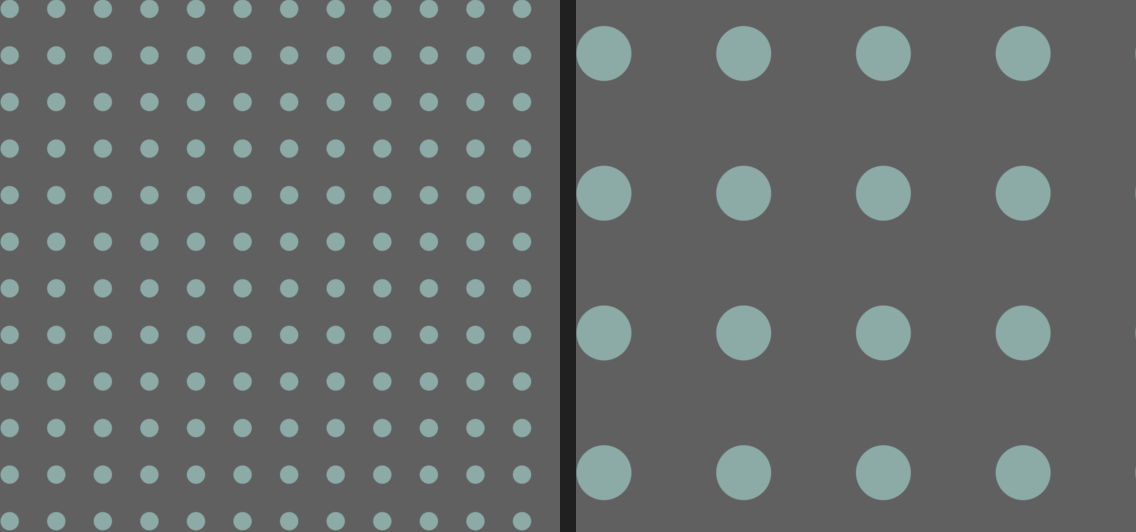
Left, the full canvas; right, a detail of the centre.
This pattern is drawn by a WebGL 2 fragment shader. Its source:

```glsl
#version 300 es
precision highp float;

uniform vec2 u_resolution;
out vec4 fragColor;

// Signed distance to the nearest dot of a 12 by 12 grid
float dotGrid(vec2 p, vec2 firstCenter, float pitch, float radius) {
    vec2 cell = clamp(round((p - firstCenter) / pitch), 0.0, 11.0);
    return length(p - firstCenter - cell * pitch) - radius;
}

void main() {
    // Canvas height is one unit
    vec2 p = gl_FragCoord.xy / u_resolution.y;
    float pixel = 1.0 / u_resolution.y;

    vec3 charcoal = vec3(0.378, 0.378, 0.378);
    vec3 sage = vec3(0.55, 0.67, 0.65);

    // Soft-edged dots over the flat ground
    float d = dotGrid(p, vec2(0.0182, 0.0203), 0.08755, 0.0172);
    float coverage = 1.0 - smoothstep(-0.9 * pixel, 0.9 * pixel, d);
    fragColor = vec4(mix(charcoal, sage, coverage), 1.0);
}
```
